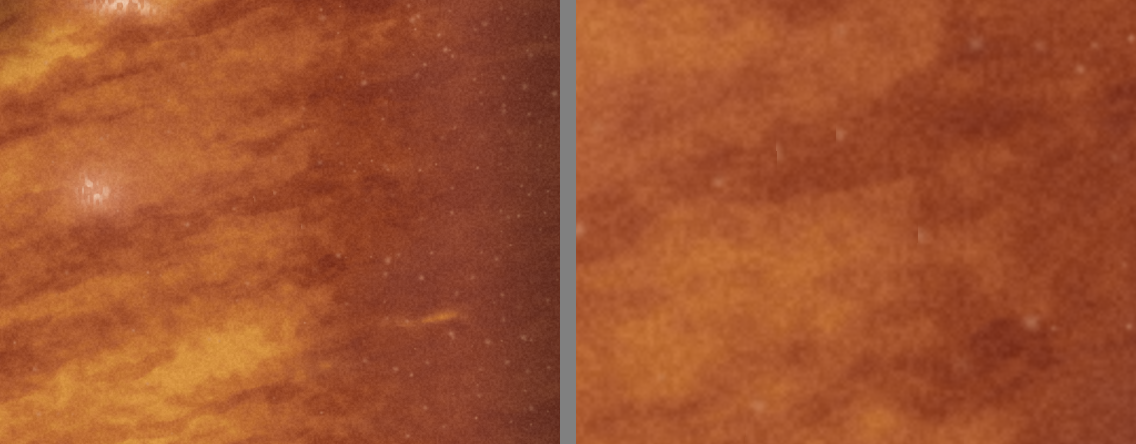
Left, the full canvas; right, a detail of the centre.
Give the GLSL for this texture, as a WebGL 2 fragment shader.

```glsl
#version 300 es
precision highp float;
// Ripe fruit skin: tilted streaks of red over golden flesh, built from stretched
// value noise along a bent grain, with fine mottling, scattered pale pores,
// two soft glints and a dull, darker right side.
uniform vec2 u_resolution;
out vec4 fragColor;

float hash(vec2 p) {
  vec3 q = fract(vec3(p.xyx) * 0.1031);
  q += dot(q, q.yzx + 33.33);
  return fract((q.x + q.y) * q.z);
}

float noise(vec2 p) {
  vec2 i = floor(p), f = fract(p);
  f = f * f * (3.0 - 2.0 * f);
  return mix(mix(hash(i), hash(i + vec2(1, 0)), f.x),
             mix(hash(i + vec2(0, 1)), hash(i + vec2(1, 1)), f.x), f.y);
}

float fbm(vec2 p) {
  float sum = 0.0, amp = 0.5;
  for (int i = 0; i < 5; i++) {
    sum += amp * noise(p);
    p = mat2(1.6, 0.5, -0.5, 1.6) * p + 17.3;
    amp *= 0.52;
  }
  return sum;
}

// Soft elliptical spot
float blob(vec2 p, vec2 center, vec2 radius) {
  vec2 d = (p - center) / radius;
  return exp(-dot(d, d));
}

// Shear that makes the grain climb to the right and flatten out
vec2 alongGrain(vec2 p) {
  return vec2(p.x, p.y - 0.36 * p.x + 0.1 * p.x * p.x);
}

// From deep red through orange to gold
vec3 skinColor(float t) {
  vec3 c = mix(vec3(0.50, 0.20, 0.12), vec3(0.58, 0.26, 0.14), smoothstep(0.0, 0.3, t));
  c = mix(c, vec3(0.68, 0.355, 0.19), smoothstep(0.25, 0.55, t));
  c = mix(c, vec3(0.75, 0.43, 0.20), smoothstep(0.5, 0.75, t));
  return mix(c, vec3(0.84, 0.57, 0.25), smoothstep(0.7, 1.05, t));
}

// Pale pores, one at most per cell, denser to the right
float pores(vec2 p) {
  float sum = 0.0;
  for (int layer = 0; layer < 3; layer++) {
    vec2 g = p / (0.05 + 0.014 * float(layer)) + 31.7 * float(layer);
    vec2 cell = floor(g);
    float chance = mix(0.07, 0.36, smoothstep(0.5, 0.95, p.x));
    float on = step(hash(cell + 5.1), chance);
    vec2 seat = 0.25 + 0.5 * vec2(hash(cell + 11.7), hash(cell + 43.2));
    float size = mix(0.045, 0.095, hash(cell + 71.9));
    vec2 d = (fract(g) - seat) / size;
    sum += on * mix(0.25, 0.85, hash(cell + 91.3)) * exp(-dot(d, d));
  }
  return min(sum, 1.0);
}

void main() {
  vec2 p = gl_FragCoord.xy / u_resolution.y;
  vec2 wobble = vec2(fbm(p * 14.0), fbm(p * 14.0 + 40.0)) - 0.5;
  vec2 w = p + 0.045 * wobble;
  vec2 g = alongGrain(w);

  // Ripeness: broad gradient, streaks, then fine mottling
  float rightSide = smoothstep(0.35, 0.95, w.x);
  float t = mix(0.61, 0.24, rightSide);
  t += 0.12 * (1.0 - smoothstep(0.15, 0.55, w.y)) * (1.0 - rightSide);
  t += 0.75 * (fbm(g * vec2(3.0, 10.0) + 3.0) - 0.48);
  t -= 0.22 * smoothstep(0.52, 0.66, fbm(g * vec2(3.5, 16.0) + 23.0));
  t += 0.42 * (fbm(p * vec2(34.0, 40.0)) - 0.48);

  // Golden patches and deep red bands
  t += 0.35 * blob(g, alongGrain(vec2(0.11, 0.86)), vec2(0.11, 0.06));
  t += 0.22 * blob(g, alongGrain(vec2(0.50, 0.20)), vec2(0.16, 0.06));
  t += 0.80 * blob(g, alongGrain(vec2(0.98, 0.285)), vec2(0.075, 0.017));
  t -= 0.38 * blob(g, alongGrain(vec2(0.25, 0.50)), vec2(0.22, 0.03));
  t -= 0.34 * blob(g, alongGrain(vec2(0.05, 0.34)), vec2(0.14, 0.06));
  t -= 0.32 * blob(g, alongGrain(vec2(0.10, 0.72)), vec2(0.10, 0.02));
  t -= 0.18 * blob(g, alongGrain(vec2(0.76, 0.45)), vec2(0.18, 0.12));
  vec3 color = skinColor(t);

  // Dull bloom on the right, pinkish sheen on the upper left
  float bloom = smoothstep(0.72, 1.02, w.x + 0.5 * (fbm(g * vec2(3.0, 7.0) + 60.0) - 0.5));
  color = mix(color, vec3(0.53, 0.265, 0.205), 0.62 * bloom * (1.0 - smoothstep(0.5, 0.95, t)));
  color = mix(color, vec3(0.70, 0.37, 0.27), 0.4 * blob(p, vec2(0.30, 0.60), vec2(0.24, 0.12)));

  color = mix(color, vec3(0.80, 0.56, 0.43), 0.7 * pores(p + 0.006 * wobble));

  // Glints: a pink glow around a broken bright core
  float sparkle = smoothstep(0.35, 0.75, noise(p * vec2(150.0, 70.0)));
  float glow = blob(w, vec2(0.22, 0.57), vec2(0.085, 0.07)) + blob(w, vec2(0.28, 0.99), vec2(0.09, 0.04));
  float core = blob(w, vec2(0.22, 0.575), vec2(0.04, 0.035)) + blob(w, vec2(0.28, 0.99), vec2(0.07, 0.022));
  color = mix(color, vec3(0.83, 0.53, 0.41), 0.62 * min(glow, 1.0));
  color = mix(color, vec3(0.96, 0.84, 0.74), min(core, 1.0) * (0.2 + 0.6 * sparkle));

  // Edge shading and fine grain
  color *= 1.0 - 0.24 * smoothstep(1.02, 1.28, p.x);
  color *= 1.0 - 0.25 * blob(p, vec2(0.0, 1.0), vec2(0.09, 0.12));
  color += 0.055 * (noise(p * 210.0) - 0.5) + 0.03 * (noise(p * 400.0 + 9.0) - 0.5);
  fragColor = vec4(color, 1.0);
}
```
